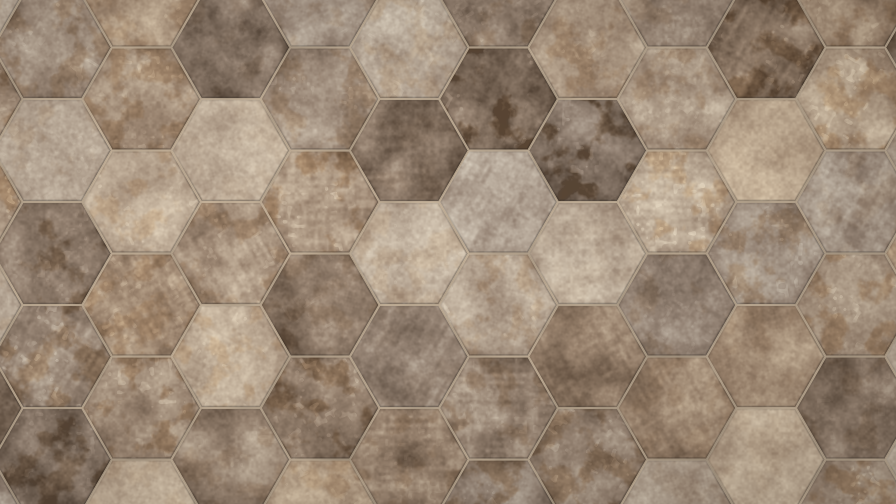
A Shadertoy shader for this texture:

```glsl
#define PITCH 0.2044               // tile height, in canvas heights
#define ORIGIN vec2(0.104, 0.497)  // centre of one tile
#define GROUT_HALF 0.0021          // half the joint width, in canvas heights
#define RIM_WIDTH 0.0045           // dark worn rim beside the joint
#define DARK vec3(0.42, 0.35, 0.29)
#define MID vec3(0.585, 0.505, 0.435)
#define LIGHT vec3(0.80, 0.74, 0.66)
#define GROUT vec3(0.73, 0.66, 0.57)
#define CLOUD_AMOUNT 1.05
#define STAIN_AMOUNT 0.50
#define GRAIN_AMOUNT 0.30

float hash(vec2 p) {
    vec3 q = fract(p.xyx * 0.1031);
    q += dot(q, q.yzx + 33.33);
    return fract((q.x + q.y) * q.z);
}

float noise(vec2 p) {
    vec2 cell = floor(p), f = fract(p);
    f = f * f * (3.0 - 2.0 * f);
    return mix(mix(hash(cell), hash(cell + vec2(1, 0)), f.x),
               mix(hash(cell + vec2(0, 1)), hash(cell + vec2(1, 1)), f.x), f.y);
}

float fbm(vec2 p) {
    float sum = 0.0, amp = 0.53;
    for (int i = 0; i < 4; i++) {
        sum += amp * noise(p);
        p = mat2(1.6, 1.2, -1.2, 1.6) * p + 7.3;
        amp *= 0.5;
    }
    return sum;
}

// Centre of the flat-topped hexagon of unit height that holds q
vec2 hexCentre(vec2 q) {
    vec2 period = vec2(sqrt(3.0), 1.0);
    vec2 a = floor(q / period + 0.5) * period;
    vec2 b = (floor(q / period) + 0.5) * period;
    return distance(q, a) < distance(q, b) ? a : b;
}

float hexEdge(vec2 d) {
    d = abs(d);
    return 0.5 - max(d.y, dot(d, vec2(sqrt(0.75), 0.5)));
}

vec3 ramp(float t) {
    return t < 0.45 ? mix(DARK, MID, t / 0.45) : mix(MID, LIGHT, (t - 0.45) / 0.55);
}

// Worn stone surface; d is the offset from the tile centre
vec3 tileColour(vec2 d, vec2 id, float edge) {
    float tone = hash(id + 41.0), wear = hash(id + 83.0);
    float angle = floor(hash(id + 127.0) * 6.0) * radians(60.0);
    vec2 uv = mat2(cos(angle), sin(angle), -sin(angle), cos(angle)) * d;
    vec2 seeded = uv + 20.0 * vec2(hash(id + 11.0), hash(id + 29.0)) + 30.0;

    // Broad clouds and blotchy stains, stronger on dark tiles
    float t = mix(0.24, 0.84, tone);
    float clouds = fbm(seeded * 3.2) - 0.5;
    float stains = smoothstep(0.48, 0.70, fbm(seeded * 5.5 + 50.0));
    t += CLOUD_AMOUNT * mix(1.15, 0.6, tone) * clouds;
    t -= STAIN_AMOUNT * wear * mix(0.9, 0.3, tone) * stains;

    // Fine grain, pale flecks and brushed or woven streaks
    float grain = 0.6 * noise(seeded * 27.0) + 0.4 * noise(seeded * 45.0) - 0.5;
    float streaks = noise(seeded * vec2(4.0, 26.0)) - 0.5;
    float weave = noise(seeded * vec2(26.0, 5.0)) - 0.5;
    float flecks = smoothstep(0.66, 0.85, noise(seeded * 22.0)) * smoothstep(0.42, 0.62, fbm(seeded * 4.0 + 90.0));
    t += GRAIN_AMOUNT * grain + 0.22 * wear * flecks;
    t += 0.20 * smoothstep(0.35, 0.8, hash(id + 61.0)) * (streaks + 0.7 * weave);

    // Smoky borders
    t -= 0.16 * wear * (1.0 - smoothstep(0.0, 0.16, edge)) * (0.4 + noise(seeded * 6.0));

    vec3 tint = mix(vec3(0.975, 1.0, 1.035), vec3(1.015, 0.995, 0.96), hash(id + 151.0));
    vec3 rust = mix(vec3(1), vec3(1.04, 0.99, 0.91), stains * wear);
    return ramp(clamp(t, -0.25, 1.15)) * tint * rust;
}

void mainImage(out vec4 fragColor, in vec2 fragCoord) {
    vec2 p = fragCoord / iResolution.y;
    float pixel = 1.0 / iResolution.y;
    vec2 q = (p - ORIGIN) / PITCH;
    vec2 centre = hexCentre(q), d = q - centre;
    vec2 id = floor(centre * vec2(2.0 / sqrt(3.0), 2.0) + 0.5);
    float unitEdge = hexEdge(d), edge = unitEdge * PITCH;

    vec3 colour = tileColour(d, id, unitEdge);

    // Rim: deeper on the side away from the light
    float side = smoothstep(-0.35, 0.35, dot(d, vec2(0.6, -0.8)));
    float rim = 1.0 - smoothstep(GROUT_HALF, GROUT_HALF + RIM_WIDTH, edge);
    colour *= 1.0 - rim * mix(0.08, 0.26, side);

    // Pale joint, unevenly soiled
    float joint = 1.0 - smoothstep(GROUT_HALF - 0.6 * pixel, GROUT_HALF + 0.6 * pixel, edge);
    vec3 grout = GROUT * mix(0.84, 1.08, fbm(q * 2.5 + 40.0));
    colour = mix(colour, grout, 0.9 * joint);

    // Soft light from the left, falling off to the corners
    vec2 fromLight = (fragCoord / iResolution.xy - vec2(0.35, 0.55)) * vec2(0.9, 1.1);
    colour *= 1.05 - 0.24 * dot(fromLight, fromLight);
    fragColor = vec4(clamp(colour, 0.0, 1.0), 1.0);
}
```
